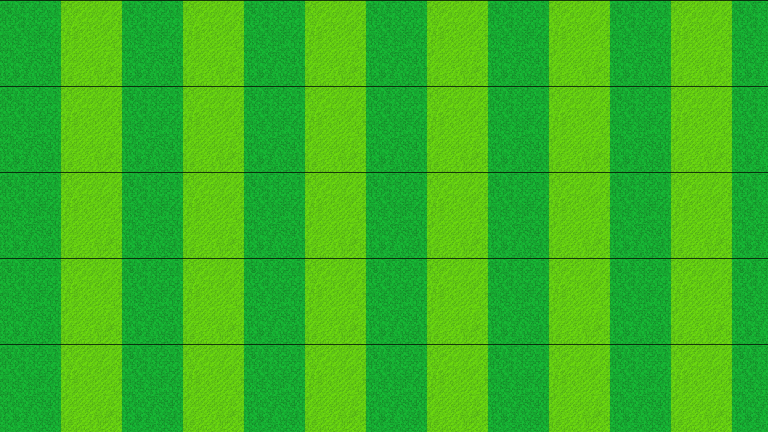
Reproduce this pattern procedurally as a Shadertoy shader.

```glsl
// Mown lawn: alternating green and lime stripes of leafy grass, crossed by thin dark lines.

vec2 hash2(vec2 p) {
    vec3 q = fract(p.xyx * vec3(0.1031, 0.1030, 0.0973));
    q += dot(q, q.yzx + 33.33);
    return fract((q.xx + q.yz) * q.zy);
}

// Cellular noise that wraps at each tile, with slanted blade-shaped cells.
// Returns x: gap between the two nearest cells, y: tone of the nearest.
vec2 grassCells(vec2 p, vec2 wrap, float slant) {
    vec2 cell = floor(p);
    float nearest = 9.0, second = 9.0, tone = 0.0;
    for (int j = -2; j <= 2; j++)
    for (int i = -2; i <= 2; i++) {
        vec2 id = cell + vec2(i, j);
        vec2 rnd = hash2(mod(id, wrap) + 7.0);
        vec2 d = id + 0.1 + 0.8 * rnd - p;
        float dist = length(vec2(d.x - slant * d.y, 0.8 * d.y));
        if (dist < nearest) {
            second = nearest;
            nearest = dist;
            // Alternating cells keep the grass even over larger areas
            tone = 0.5 * mod(id.x + id.y, 2.0) + 0.5 * fract(rnd.x * 7.3 + rnd.y * 3.1);
        } else {
            second = min(second, dist);
        }
    }
    return vec2(second - nearest, tone);
}

void mainImage(out vec4 fragColor, in vec2 fragCoord) {
    float pixel = 1.0 / iResolution.y;
    // Height is one unit, measured down from the top edge
    vec2 pos = vec2(fragCoord.x, iResolution.y - fragCoord.y) * pixel;
    vec2 tileSize = vec2(0.2824, 0.1991);
    vec2 tile = pos / tileSize;

    // Stripe mask: green in the first half of each tile, lime in the second
    float edge = (0.25 - abs(fract(tile.x) - 0.75)) * tileSize.x;
    float lime = clamp(0.5 + edge / pixel, 0.0, 1.0);

    // Grass blades, leaning more in the lime stripes
    vec2 cells = vec2(46.0, 34.0);
    vec2 grass = grassCells(tile * cells, cells, -0.5 * step(0.5, lime));
    float shade = smoothstep(0.2, 0.8, grass.y);
    float crease = 1.0 - smoothstep(0.0, 0.3, grass.x);

    vec3 bright = mix(vec3(0.09, 0.73, 0.21), vec3(0.42, 0.85, 0.06), lime);
    vec3 middle = mix(vec3(0.09, 0.64, 0.19), vec3(0.37, 0.77, 0.09), lime);
    vec3 dark = mix(vec3(0.07, 0.38, 0.11), vec3(0.25, 0.53, 0.06), lime);
    vec3 color = mix(middle, bright, shade);
    color = mix(color, dark, crease * mix(0.35, 0.2, shade));

    // Thin dark line along the top of each of the five rows
    float row = clamp(round(tile.y), 0.0, 4.0);
    float lineDist = abs(pos.y - row * tileSize.y - 0.0012);
    float lineWidth = 0.0018;
    float line = clamp(0.5 + (0.5 * lineWidth - lineDist) / pixel, 0.0, min(1.0, lineWidth / pixel));
    color = mix(color, vec3(0.02, 0.06, 0.02), line);

    fragColor = vec4(color, 1.0);
}
```
